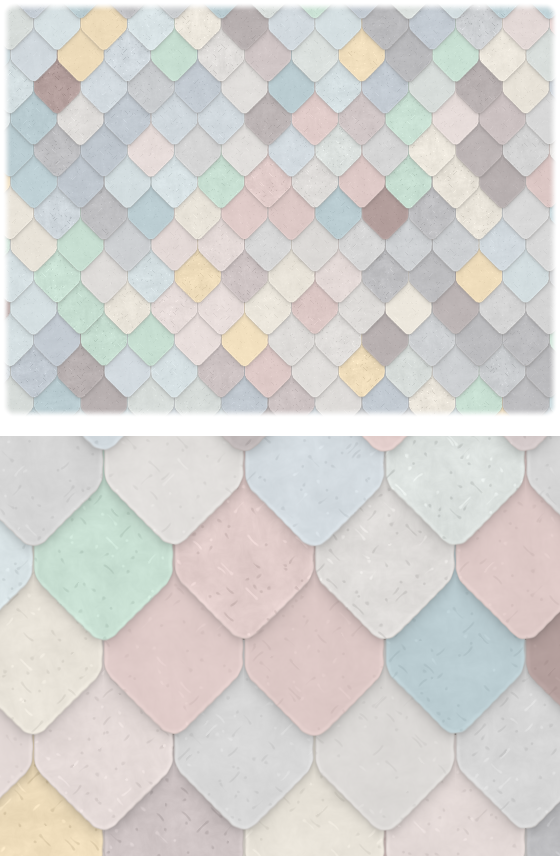
Top: the whole. Bottom: its middle third, enlarged.
Reproduce this pattern procedurally as a Shadertoy shader.

```glsl
// Overlapping pastel clay shingles with rounded points, fading to white at the border.
// Rows are painted from low to high; each tile is a rounded distance field with
// a contact shadow, a regional palette pick, sine mottling and cellular pits.

const vec2 PITCH = vec2(0.1116, 0.0752);   // column and row spacing, canvas heights
const vec2 ORIGIN = vec2(0.415, 0.8056);   // lower point of the reference tile
const float TIP_RADIUS = 0.014;
const float SIDE_RADIUS = 0.006;
const float HALF_GAP = 0.0005;
const float JITTER = 0.0022;               // uneven laying of the tiles
const float SHADOW_WIDTH = 0.0042;
const float SHADOW_DEPTH = 0.17;
const float PIT_SCALE = 110.0;
const float FADE_WIDTH = 0.028;
const vec3 MORTAR = vec3(0.68, 0.65, 0.63);
const vec3 YELLOW = vec3(0.94, 0.87, 0.74);
const vec3 BROWN = vec3(0.70, 0.62, 0.61);

const vec3 COOL[6] = vec3[6](
    vec3(0.84, 0.88, 0.89), vec3(0.82, 0.85, 0.87), vec3(0.79, 0.88, 0.83),
    vec3(0.76, 0.79, 0.82), vec3(0.74, 0.81, 0.83), vec3(0.85, 0.87, 0.86));
const vec3 WARM[5] = vec3[5](
    vec3(0.90, 0.86, 0.85), vec3(0.87, 0.79, 0.78), vec3(0.92, 0.90, 0.86),
    vec3(0.81, 0.77, 0.77), vec3(0.87, 0.86, 0.85));
const vec3 GREY[4] = vec3[4](
    vec3(0.74, 0.74, 0.75), vec3(0.80, 0.81, 0.82),
    vec3(0.73, 0.70, 0.70), vec3(0.84, 0.84, 0.84));

vec2 hash2(vec2 p) {
    vec3 q = fract(p.xyx * vec3(0.1031, 0.1030, 0.0973));
    q += dot(q, q.yzx + 33.33);
    return fract((q.xx + q.yz) * q.zy);
}

// Distance to the nearest scattered point, and that point's random value
vec2 cellular(vec2 p) {
    vec2 cell = floor(p), best = vec2(9.0, 0.0);
    for (int j = -1; j <= 1; j++)
    for (int i = -1; i <= 1; i++) {
        vec2 id = cell + vec2(i, j);
        float d = length(id + hash2(id) - p);
        if (d < best.x) best = vec2(d, hash2(id + 71.0).x);
    }
    return best;
}

float mottle(vec2 p) {
    float sum = 0.0, amp = 0.5;
    for (int i = 0; i < 5; i++) {
        p = mat2(0.8, 0.6, -0.6, 0.8) * p * 1.75 + 1.7;
        p += 0.7 * sin(p.yx * 0.8);
        sum += amp * sin(p.x) * sin(p.y);
        amp *= 0.68;
    }
    return sum;
}

float roundedAnd(float a, float b, float r) {
    vec2 v = vec2(a, b) + r;
    return length(max(v, 0.0)) + min(max(v.x, v.y), 0.0) - r;
}

// Right-angled point at the origin, straight sides, open top
float tileDistance(vec2 p) {
    p.y += TIP_RADIUS * 0.414;
    float point = roundedAnd((p.x - p.y) * 0.7071, (-p.x - p.y) * 0.7071, TIP_RADIUS);
    return roundedAnd(point, abs(p.x) - 0.5 * PITCH.x + HALF_GAP, SIDE_RADIUS);
}

float region(vec2 p, vec2 centre, vec2 size) {
    vec2 q = (p - centre) / size;
    return exp(-dot(q, q));
}

vec3 glaze(vec2 id, vec2 centre) {
    vec2 pick = hash2(id + 40.0), shade = hash2(id + 90.0);
    float warm = 0.9 * region(centre, vec2(0.64, 0.33), vec2(0.36, 0.33))
               + 0.65 * region(centre, vec2(1.20, 0.74), vec2(0.16, 0.18)) + 0.08;
    float grey = 0.65 * region(centre, vec2(1.12, 0.30), vec2(0.25, 0.38)) + 0.12;
    vec3 col = COOL[int(pick.y * 6.0)];
    if (pick.x < warm) col = WARM[int(pick.y * 5.0)];
    else if (pick.x < warm + grey) col = GREY[int(pick.y * 4.0)];
    if (shade.x < 0.03) col = YELLOW;
    else if (shade.x > 0.965) col = BROWN;
    return col + 0.025 * (shade.y - 0.5);
}

vec3 tileSurface(vec2 local, vec2 id, float d) {
    vec2 seed = hash2(id + 15.0), p = local + seed * 3.0;
    float wear = mix(0.35, 1.0, seed.x * seed.x);
    vec3 col = glaze(id, ORIGIN + id * PITCH + vec2(0.0, 0.04));
    col += 0.034 * wear * mottle(p * 42.0);
    col += 0.016 * wear * mottle(p * 190.0 + 5.0);
    // Small pits and pale mineral flecks
    vec2 pit = cellular(p * PIT_SCALE + 0.4 * sin(p.yx * 310.0));
    float spot = 1.0 - smoothstep(0.06, 0.27, pit.x);
    col -= 0.085 * wear * spot * step(0.72, pit.y);
    col += 0.06 * wear * spot * step(pit.y, 0.13);
    // Pale bevel with a thin dusty outer edge
    col += 0.025 * smoothstep(-0.0045, -0.0018, d);
    return mix(col, MORTAR, 0.38 * smoothstep(-0.0016, 0.0, d));
}

void mainImage(out vec4 fragColor, in vec2 fragCoord) {
    vec2 p = fragCoord / iResolution.y;
    float pixel = 1.0 / iResolution.y;
    float baseRow = floor((p.y - ORIGIN.y) / PITCH.y);
    vec3 col = MORTAR;

    for (int k = -1; k <= 1; k++) {
        float row = baseRow + float(k);
        float shift = 0.5 * mod(row, 2.0);
        float column = floor((p.x - ORIGIN.x) / PITCH.x - shift + 0.5) + shift;
        vec2 id = vec2(column, row);
        vec2 local = p - ORIGIN - id * PITCH;
        local -= JITTER * (hash2(id + 120.0) - 0.5) * vec2(0.35, 1.0);
        float d = tileDistance(local);
        d += 0.0003 * sin(local.x * 530.0 + id.y * 3.0) * sin(local.y * 410.0 + id.x * 5.0);
        col *= 1.0 - SHADOW_DEPTH * exp(-max(d, 0.0) / SHADOW_WIDTH);
        col = mix(col, tileSurface(local, id, d), 1.0 - smoothstep(-pixel, pixel, d));
    }

    // Soft rounded white border
    vec2 halfSize = 0.5 * iResolution.xy / iResolution.y;
    float edge = roundedAnd(abs(p.x - halfSize.x) - halfSize.x,
                            abs(p.y - halfSize.y) - halfSize.y, 0.035);
    col = mix(col, vec3(1.0), smoothstep(-FADE_WIDTH, -0.006, edge));
    fragColor = vec4(clamp(col, 0.0, 1.0), 1.0);
}
```
